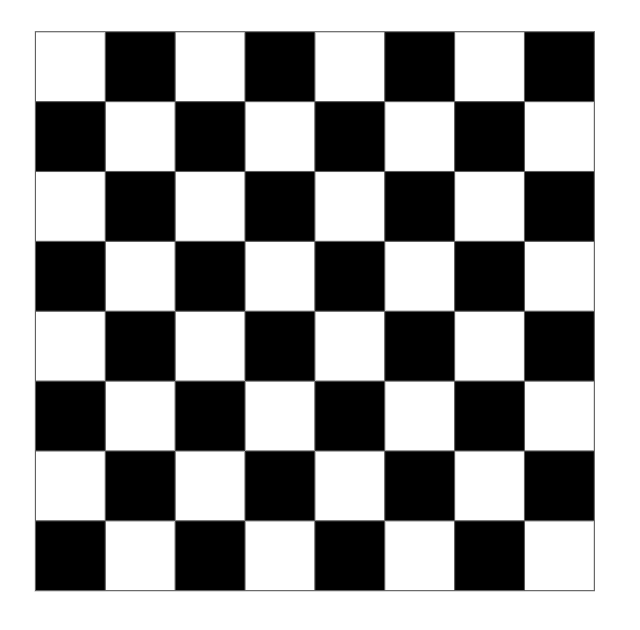
Give the GLSL for this pattern, as a Shadertoy shader.

```glsl
// Eight by eight black and white checkerboard with thin grey cell outlines on a white ground.

// Signed distance to the nearest integer line: positive in even cells, negative in odd ones
vec2 signedGrid(vec2 p) {
    return 0.5 - abs(mod(p + 0.5, 2.0) - 1.0);
}

// Antialiased fill of a signed distance
float coverage(float dist, float pixel) {
    return clamp(0.5 - dist / pixel, 0.0, 1.0);
}

void mainImage(out vec4 fragColor, in vec2 fragCoord) {
    const float cellSize = 0.1109;   // fraction of the canvas height
    const float halfLine = 0.0078;   // in cells
    float pixel = 1.0 / (iResolution.y * cellSize);

    // Board coordinates: one unit per cell, origin at the lower left corner
    vec2 p = (fragCoord / iResolution.y - vec2(0.0562, 0.0624)) / cellSize;
    vec2 fromCentre = abs(p - 4.0) - 4.0;
    float board = max(fromCentre.x, fromCentre.y);

    // Alternating squares, starting with black at the lower left
    vec2 grid = signedGrid(p);
    vec2 parity = clamp(grid / pixel, -0.5, 0.5) * 2.0;
    float black = (0.5 + 0.5 * parity.x * parity.y) * coverage(board, pixel);
    vec3 colour = vec3(1.0 - black);

    // Hairlines between the cells and around the board
    float lineDist = max(min(abs(grid.x), abs(grid.y)), board) - halfLine;
    colour = mix(colour, vec3(0.36), coverage(lineDist, pixel));

    fragColor = vec4(colour, 1.0);
}
```
